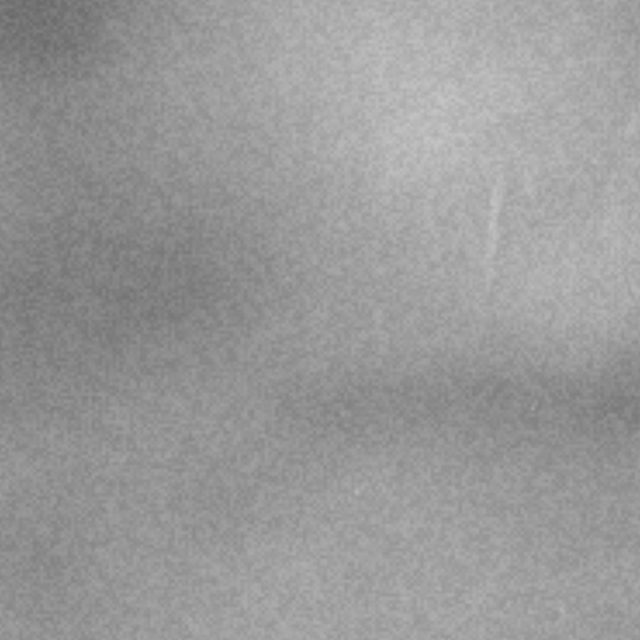
A WebGL 1 fragment shader for this texture:

```glsl
precision highp float;
// Soft grey film: broad cloudy light and shade under a fine blurred grain.
// Gaussian shades set the large tones, fractal noise breaks them up, and
// faint tapered scratches and tiny pale specks are scattered by hash.

uniform vec2 u_resolution;

const float BASE_TONE = 0.587;
const float GRAIN_CELLS = 185.0;
const int SCRATCH_COUNT = 4;
const int SPECK_COUNT = 16;

float hash(vec2 p) {
  return fract(sin(dot(p, vec2(12.9898, 78.233))) * 43758.5453);
}

vec2 hash2(float seed) {
  return vec2(hash(vec2(seed, 1.7)), hash(vec2(seed, 9.2)));
}

float valueNoise(vec2 p) {
  vec2 cell = floor(p);
  vec2 f = fract(p);
  f = f * f * (3.0 - 2.0 * f);
  float low = mix(hash(cell), hash(cell + vec2(1.0, 0.0)), f.x);
  float high = mix(hash(cell + vec2(0.0, 1.0)), hash(cell + vec2(1.0, 1.0)), f.x);
  return mix(low, high, f.y);
}

mat2 rotation(float angle) {
  float c = cos(angle);
  float s = sin(angle);
  return mat2(c, -s, s, c);
}

// Signed fractal noise, centred on zero
float cloudNoise(vec2 p) {
  float sum = 0.0;
  float weight = 0.5;
  for (int i = 0; i < 4; i++) {
    sum += weight * (valueNoise(p) - 0.5);
    p = rotation(0.6) * p * 2.03 + 7.3;
    weight *= 0.5;
  }
  return sum;
}

// Gaussian patch with its own radii and tilt
float softPatch(vec2 p, vec2 center, vec2 radii, float angle) {
  vec2 d = rotation(angle) * (p - center) / radii;
  return exp(-dot(d, d));
}

// Large areas of light and shade
float broadTone(vec2 p) {
  float tone = BASE_TONE;
  tone += 0.125 * softPatch(p, vec2(0.72, 0.82), vec2(0.38, 0.28), -0.2);
  tone += 0.065 * softPatch(p, vec2(0.95, 0.58), vec2(0.19, 0.10), 0.25);
  tone += 0.060 * softPatch(p, vec2(0.62, 0.06), vec2(0.30, 0.15), 0.0);
  tone -= 0.130 * softPatch(p, vec2(0.07, 1.00), vec2(0.17, 0.12), 0.0);
  tone -= 0.090 * softPatch(p, vec2(0.08, 0.51), vec2(0.33, 0.13), 0.3);
  tone -= 0.040 * softPatch(p, vec2(0.12, 0.76), vec2(0.22, 0.20), 0.0);
  tone -= 0.075 * softPatch(p, vec2(1.00, 0.40), vec2(0.22, 0.07), 0.15);
  tone -= 0.035 * softPatch(p, vec2(0.55, 0.35), vec2(0.25, 0.08), 0.1);
  tone -= 0.045 * softPatch(p, vec2(0.02, 0.14), vec2(0.14, 0.11), 0.0);
  return tone;
}

// Fine, slightly blurred grain in two sizes
float filmGrain(vec2 p) {
  float fine = valueNoise(p * GRAIN_CELLS) - 0.5;
  float coarse = valueNoise(rotation(0.7) * p * GRAIN_CELLS * 0.53 + 31.0) - 0.5;
  return 0.070 * fine + 0.038 * coarse;
}

// Curved stroke along y that thins and fades towards its ends
float scratch(vec2 p, vec2 center, float angle, float halfLength, float width) {
  vec2 q = rotation(angle) * (p - center);
  float t = q.y / halfLength;
  float taper = max(1.0 - t * t, 0.0);
  float offset = abs(q.x - 0.006 * t * t);
  return taper * (1.0 - smoothstep(0.2 * width, width, offset));
}

float scatteredScratches(vec2 p) {
  float sum = 0.0;
  for (int i = 0; i < SCRATCH_COUNT; i++) {
    float seed = float(i) + 3.0;
    float angle = (hash(vec2(seed, 5.1)) - 0.5) * 1.6;
    float halfLength = mix(0.035, 0.06, hash(vec2(seed, 2.3)));
    sum += scratch(p, hash2(seed), angle, halfLength, 0.011);
  }
  return sum;
}

float scatteredSpecks(vec2 p) {
  float sum = 0.0;
  for (int i = 0; i < SPECK_COUNT; i++) {
    float seed = float(i) + 40.0;
    float size = mix(0.003, 0.006, hash(vec2(seed, 4.4)));
    float strength = mix(0.3, 1.0, hash(vec2(seed, 6.6)));
    sum += strength * softPatch(p, hash2(seed), vec2(size), 0.0);
  }
  return sum;
}

void main() {
  vec2 p = gl_FragCoord.xy / u_resolution;
  vec2 warp = vec2(cloudNoise(p * 4.0), cloudNoise(p * 4.0 + 19.0));
  float tone = broadTone(p + 0.10 * warp);
  tone += 0.075 * cloudNoise(rotation(0.2) * p * vec2(5.0, 8.0) + 3.0);
  tone += filmGrain(p);
  tone += 0.055 * scratch(p, vec2(0.77, 0.65), -0.12, 0.10, 0.012);
  tone += 0.028 * scatteredScratches(p);
  tone += 0.085 * scatteredSpecks(p);
  gl_FragColor = vec4(vec3(tone), 1.0);
}
```
